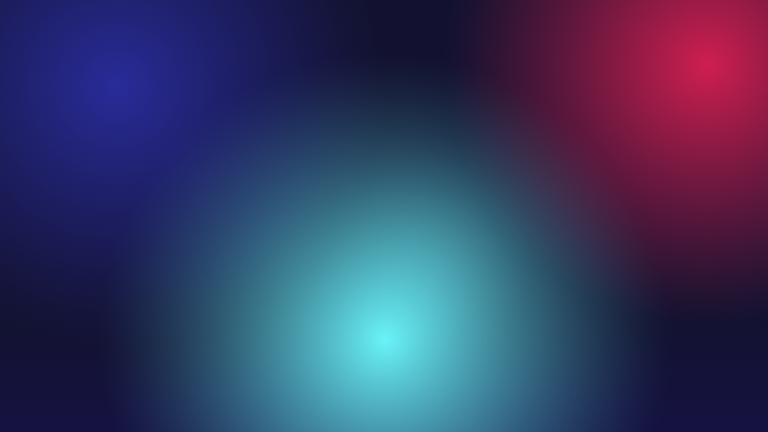
Give the GLSL for this background, as a WebGL 1 fragment shader.

```glsl
precision highp float;
// Three soft coloured lights on a dark indigo backdrop: blue upper left,
// crimson upper right and a large cyan glow low in the centre.
// Each light is a radial falloff blended over the layers below it.

uniform vec2 u_resolution;

// Falloff from 1 at the centre to 0 at the radius, in canvas heights.
float glow(vec2 uv, vec2 centre, float radius, float power) {
  vec2 offset = uv - centre;
  offset.x *= u_resolution.x / u_resolution.y;
  return pow(max(1.0 - length(offset) / radius, 0.0), power);
}

float hash(vec2 p) {
  return fract(sin(dot(p, vec2(12.99, 78.23))) * 43758.5);
}

void main() {
  vec2 uv = gl_FragCoord.xy / u_resolution;

  // Backdrop, a little bluer along the bottom edge
  vec3 color = mix(vec3(0.08, 0.07, 0.25), vec3(0.07, 0.07, 0.185),
                   smoothstep(0.0, 0.3, uv.y));

  // Side lights
  float blueLight = glow(uv, vec2(0.152, 0.80), 0.62, 1.15);
  float redLight = glow(uv, vec2(0.921, 0.85), 0.61, 1.15);
  color = mix(color, vec3(0.16, 0.17, 0.60), blueLight);
  color = mix(color, vec3(0.81, 0.12, 0.31), redLight);

  // Central light with a faint lobe leaning up and right
  float cyanLight = glow(uv, vec2(0.501, 0.212), 0.67, 1.35);
  cyanLight += 0.07 * smoothstep(0.0, 1.0, glow(uv, vec2(0.56, 0.42), 0.28, 1.0));
  color = mix(color, vec3(0.41, 0.95, 0.97), min(cyanLight, 1.0));

  // Fine dither against banding
  color += (hash(gl_FragCoord.xy) - 0.5) / 255.0;
  gl_FragColor = vec4(color, 1.0);
}
```
